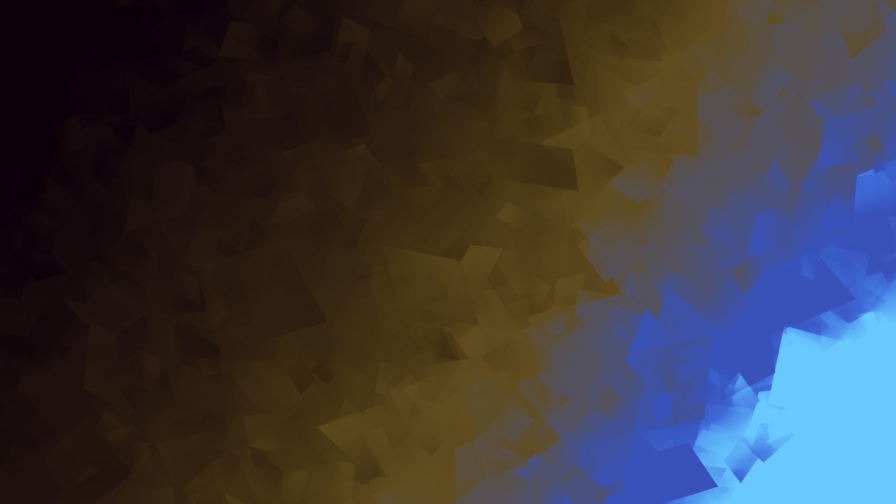
Give the GLSL for this background, as a Shadertoy shader.

```glsl
// Overlapping painted shards on a diagonal ramp from black through ochre to icy blue.

float hash(vec2 p) {
    vec3 q = fract(vec3(p.xyx) * 0.1031);
    q += dot(q, q.yzx + 33.33);
    return fract((q.x + q.y) * q.z);
}

float valueNoise(vec2 p) {
    vec2 cell = floor(p), f = fract(p);
    f = f * f * (3.0 - 2.0 * f);
    float low = mix(hash(cell), hash(cell + vec2(1, 0)), f.x);
    float high = mix(hash(cell + vec2(0, 1)), hash(cell + vec2(1, 1)), f.x);
    return mix(low, high, f.y);
}

float fbm(vec2 p) {
    float sum = 0.0, gain = 0.5;
    for (int i = 0; i < 4; i++) {
        sum += gain * valueNoise(p);
        p = mat2(1.6, 1.2, -1.2, 1.6) * p + 7.3;
        gain *= 0.5;
    }
    return sum;
}

// Light level: rises toward the lower right corner, bending back at the right side
float lightField(vec2 p) {
    float bend = 0.75 * max(p.x - 1.45, 0.0) * clamp(p.y, 0.0, 0.45);
    return dot(p, vec2(0.83, -0.56)) - bend;
}

// Linear ramp position between two levels
float ramp(float a, float b, float level) {
    return clamp((level - a) / (b - a), 0.0, 1.0);
}

vec3 palette(float level) {
    vec3 c = vec3(0.045, 0.0, 0.04);
    c = mix(c, vec3(0.135, 0.08, 0.055), ramp(-0.33, 0.06, level));
    c = mix(c, vec3(0.20, 0.135, 0.065), ramp(0.06, 0.29, level));
    c = mix(c, vec3(0.27, 0.20, 0.075), ramp(0.29, 0.46, level));
    c = mix(c, vec3(0.38, 0.30, 0.12), ramp(0.46, 0.65, level));
    c = mix(c, vec3(0.33, 0.32, 0.37), ramp(0.65, 0.82, level));
    c = mix(c, vec3(0.22, 0.32, 0.73), ramp(0.85, 1.01, level));
    c = mix(c, vec3(0.25, 0.45, 0.88), ramp(1.06, 1.14, level));
    return mix(c, vec3(0.41, 0.79, 1.0), ramp(1.12, 1.19, level));
}

// Blends in one skewed, rotated quad: firm at one end, fading to the other
float paintShard(float level, vec2 offset, vec2 halfSize, float angle,
                 float skew, float tone, float opacity) {
    float c = cos(angle), s = sin(angle);
    vec2 q = mat2(c, -s, s, c) * offset;
    q.x += skew * q.y;
    vec2 d = abs(q) - halfSize;
    float mask = 1.0 - smoothstep(-0.0025, 0.0025, max(d.x, d.y));
    float fade = mix(0.25, 1.0, smoothstep(-1.0, 0.7, q.x / halfSize.x));
    float shading = 0.03 * q.y / halfSize.y;
    return mix(level, tone + shading, mask * opacity * fade);
}

// One jittered grid of shards, each toned by the light at its centre
float paintLayer(float level, vec2 p, float size, float seed, float contrast) {
    vec2 home = floor(p / size);
    for (int j = -1; j <= 1; j++)
    for (int i = -1; i <= 1; i++) {
        vec2 cell = home + vec2(i, j);
        vec2 key = cell + seed * 17.0 + 50.0;
        vec2 centre = (cell + vec2(hash(key), hash(key + 31.7))) * size;
        vec2 halfSize = size * (0.25 + 0.28 * vec2(hash(key + 5.1), hash(key + 9.4)));
        float tone = lightField(centre);
        float spread = contrast * (1.0 - 0.7 * smoothstep(1.12, 1.25, tone));
        spread *= 1.0 + 0.5 * smoothstep(0.6, 0.3, tone);
        tone += spread * (hash(key + 13.9) - 0.5);
        float strength = hash(key + 21.3);
        float opacity = 0.1 + 0.85 * strength * strength;
        level = paintShard(level, p - centre, halfSize, 6.283 * hash(key + 2.6),
                           1.2 * hash(key + 44.2) - 0.6, tone, opacity);
    }
    return level;
}

void mainImage(out vec4 fragColor, in vec2 fragCoord) {
    vec2 p = fragCoord / iResolution.y;

    // Cloudy base, then shards of mixed sizes
    float level = lightField(p) + 0.12 * (fbm(p * 5.0) - 0.47);
    level = paintLayer(level, p, 0.09, 1.0, 0.24);
    level = paintLayer(level, p, 0.25, 2.0, 0.18);
    level = paintLayer(level, p, 0.17, 3.0, 0.24);
    level = paintLayer(level, p, 0.11, 4.0, 0.26);

    // Large accents: brown, ochre, then blue
    level = paintShard(level, p - vec2(0.50, 0.41), vec2(0.11, 0.09), 0.3, 0.2, 0.18, 0.7);
    level = paintShard(level, p - vec2(1.053, 0.676), vec2(0.09, 0.04), -0.15, 0.3, 0.39, 0.7);
    level = paintShard(level, p - vec2(0.855, 0.433), vec2(0.08, 0.06), -0.2, 0.5, 0.55, 0.9);
    level = paintShard(level, p - vec2(1.285, 0.79), vec2(0.10, 0.09), -0.1, 0.1, 0.64, 0.75);
    level = paintShard(level, p - vec2(0.96, 0.144), vec2(0.11, 0.09), 0.5, 0.2, 0.65, 0.7);
    level = paintShard(level, p - vec2(1.296, 0.23), vec2(0.11, 0.08), 0.2, -0.3, 0.90, 0.6);
    level = paintShard(level, p - vec2(1.27, 0.04), vec2(0.13, 0.05), 0.3, 0.3, 1.0, 0.8);
    level = paintShard(level, p - vec2(1.574, 0.42), vec2(0.09, 0.06), 0.4, 0.3, 1.03, 0.9);
    level = paintShard(level, p - vec2(1.48, 0.27), vec2(0.06, 0.035), 0.5, -0.4, 1.01, 0.9);

    // Sparse fine chips and a faint brushed grain
    level = mix(level, paintLayer(level, p, 0.065, 5.0, 0.26), 0.75);
    level += 0.03 * (fbm(p * 14.0) - 0.47);

    fragColor = vec4(palette(level), 1.0);
}
```
